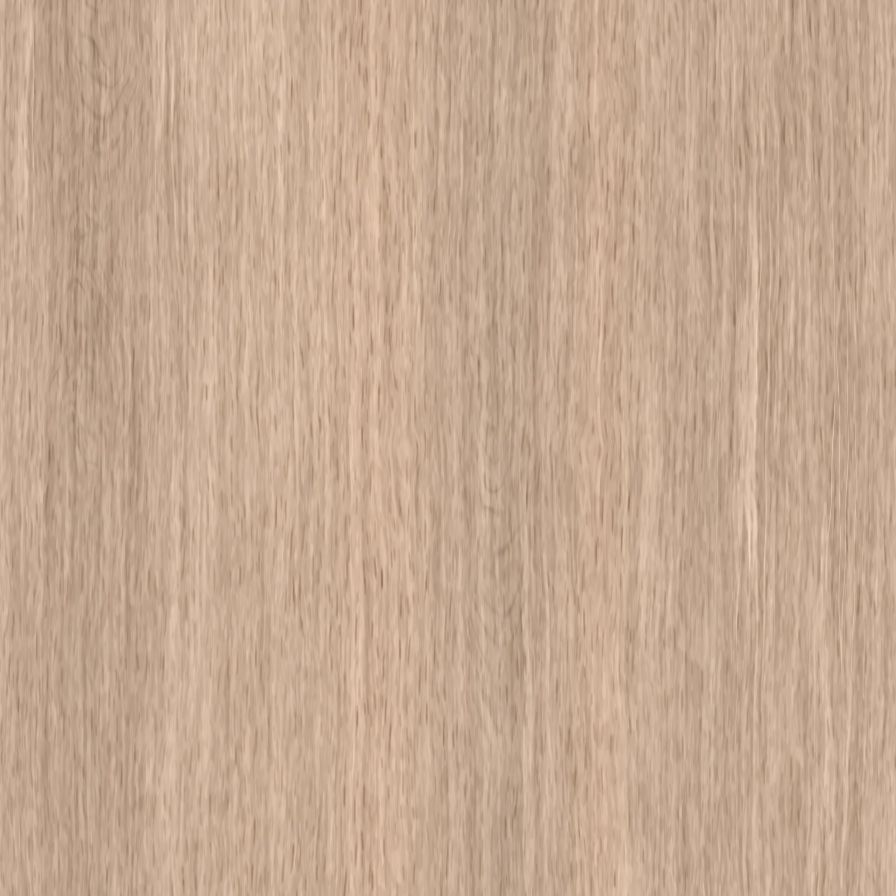
Give the GLSL for this texture, as a Shadertoy shader.

```glsl
const vec3 BASE_WOOD = vec3(0.786, 0.676, 0.586);
const vec3 WARM_SHIFT = vec3(0.5, 0.0, -0.6);
const vec3 PORE_SHADE = vec3(0.94, 1.0, 1.05);
const float STREAK_CONTRAST = 0.055;
const float THREAD_CONTRAST = 0.075;
const float FIBRE_CONTRAST = 0.070;
const float FLECK_CONTRAST = 0.075;
const float PORE_DEPTH = 0.120;
const float VEIN_LIGHT = 0.110;
const float FIGURE_DEPTH = 0.060;

// Stave: centre x, half width, tone, warmth
const int STAVES = 8;
const vec4 STAVE[STAVES] = vec4[](
    vec4(0.10, 0.060, -0.043, -0.006), vec4(0.28, 0.060, 0.026, 0.004),
    vec4(0.42, 0.065, 0.018, 0.013), vec4(0.56, 0.055, -0.032, -0.009),
    vec4(0.67, 0.035, 0.024, 0.012), vec4(0.79, 0.025, -0.020, -0.006),
    vec4(0.90, 0.045, -0.018, 0.000), vec4(0.99, 0.030, -0.012, 0.000));

// Arched figure: centre x, centre y, half width, bend
const int FIGURES = 3;
const vec4 FIGURE[FIGURES] = vec4[](
    vec4(0.09, 0.66, 0.040, 75.0), vec4(0.11, 0.92, 0.045, -65.0),
    vec4(0.56, 0.36, 0.042, -75.0));

// Pale veins: centre x, centre y, half width, half height
const int VEINS = 4;
const vec4 VEIN[VEINS] = vec4[](
    vec4(0.03, 0.87, 0.018, 0.16), vec4(0.19, 0.86, 0.018, 0.18),
    vec4(0.84, 0.48, 0.045, 0.42), vec4(0.93, 0.38, 0.035, 0.38));

vec3 hash3(vec2 p) {
    vec3 q = fract(p.xyx * vec3(0.1031, 0.1030, 0.0973));
    q += dot(q, q.yxz + 33.33);
    return fract((q.xxy + q.yzz) * q.zyx);
}

float bell(float d, float width) {
    return exp(-d * d / (width * width));
}

// Cellular noise: random cell values blended by distance, centred on zero
float cellular(vec2 p) {
    vec2 cell = floor(p);
    float total = 0.0, weight = 0.0;
    for (int j = -1; j <= 1; j++)
    for (int i = -1; i <= 1; i++) {
        vec2 id = cell + vec2(i, j);
        vec3 h = hash3(id);
        vec2 d = id + h.xy - p;
        float w = exp(-6.0 * dot(d, d));
        total += w * h.z;
        weight += w;
    }
    return total / weight - 0.5;
}

// Short upright dashes, one at most in each cell
float pores(vec2 p, vec2 size, float seed, float pixel) {
    float column = floor(p.x / size.x);
    float shift = hash3(vec2(column, seed)).x;
    float row = floor(p.y / size.y + shift);
    vec3 h = hash3(vec2(column, row) + seed);
    vec2 local = (fract(vec2(p.x / size.x, p.y / size.y + shift)) - 0.5) * size;
    local.x -= (h.x - 0.5) * 0.5 * size.x + (h.y - 0.5) * 0.12 * local.y;
    float taper = 1.0 - smoothstep(0.2, 0.48, abs(local.y) / (size.y * (0.5 + 0.5 * h.y)));
    float line = 1.0 - smoothstep(0.0, 0.0009 + pixel, abs(local.x));
    return line * taper * smoothstep(0.3, 0.9, h.z);
}

// Layered sines sway the grain; knots push it aside
vec2 bendGrain(vec2 p) {
    vec2 g = p;
    g.x += 0.003 * sin(5.0 * p.y + 9.0 * p.x) + 0.001 * sin(17.0 * p.y - 31.0 * p.x);
    g.x += 0.0007 * sin(46.0 * p.y + 9.0 * sin(20.0 * p.x));
    for (int i = 0; i < 2; i++) {
        vec2 d = p - vec2(0.45 + 0.21 * float(i), 0.5);
        g.x -= 0.4 * d.x * bell(d.x, 0.02) * bell(d.y, 0.02);
    }
    return g;
}

void mainImage(out vec4 fragColor, in vec2 fragCoord) {
    vec2 p = fragCoord / iResolution.xy;
    float pixel = 1.0 / iResolution.y;
    vec2 g = bendGrain(p);

    // Broad staves that drift along their length
    float tone = 0.0, warmth = 0.0;
    float drift = cellular(vec2(g.x * 9.0, g.y * 2.2));
    for (int i = 0; i < STAVES; i++) {
        float stave = bell(g.x + 0.012 * drift - STAVE[i].x, STAVE[i].y);
        tone += stave * STAVE[i].z * (1.0 + 0.9 * drift);
        warmth += stave * STAVE[i].w;
    }
    tone += 0.020 * drift;
    tone -= 0.030 * (bell(g.x - 0.490, 0.003) + bell(g.x - 0.342, 0.002));

    // Streaks, long threads, fibres and flecks
    tone += STREAK_CONTRAST * cellular(g * vec2(80.0, 1.8) + 7.0);
    tone += THREAD_CONTRAST * cellular(g * vec2(300.0, 4.0) + 23.0);
    tone += FIBRE_CONTRAST * cellular(g * vec2(340.0, 15.0) + 31.0);
    tone += FLECK_CONTRAST * cellular(g * vec2(420.0, 80.0) + 59.0);

    // Nested arches, broken up by a cellular wobble
    float wobble = cellular(g * vec2(34.0, 14.0) + 83.0);
    float breakUp = 0.7 + 1.6 * cellular(g * vec2(60.0, 30.0) + 97.0);
    for (int i = 0; i < FIGURES; i++) {
        vec2 d = g - FIGURE[i].xy;
        float phase = 150.0 * (d.y + FIGURE[i].w * d.x * d.x) + 8.0 * wobble;
        float ring = pow(0.5 + 0.5 * sin(phase), 8.0) - 0.2;
        float mask = bell(d.x, FIGURE[i].z) * bell(d.y, 0.20);
        tone -= FIGURE_DEPTH * ring * mask * max(breakUp, 0.0);
    }

    // Pale veins along contours of stretched noise
    float ridge = 1.0 - 2.0 * abs(cellular(g * vec2(110.0, 3.2) + 113.0));
    float veinMask = 0.0;
    for (int i = 0; i < VEINS; i++) {
        vec2 d = g - VEIN[i].xy;
        veinMask = max(veinMask, bell(d.x, VEIN[i].z) * bell(d.y, VEIN[i].w));
    }
    tone += VEIN_LIGHT * veinMask * (smoothstep(0.65, 0.98, ridge) - 0.25);

    // Pores, strongest in the warm staves
    float pore = pores(g, vec2(0.010, 0.050), 17.0, pixel);
    pore += 0.7 * pores(g + 0.37, vec2(0.007, 0.034), 41.0, pixel);
    float poreDepth = PORE_DEPTH * (0.75 + 25.0 * max(warmth, 0.0));

    vec3 color = BASE_WOOD + tone + WARM_SHIFT * warmth - PORE_SHADE * pore * poreDepth;
    fragColor = vec4(clamp(color, 0.0, 1.0), 1.0);
}
```
